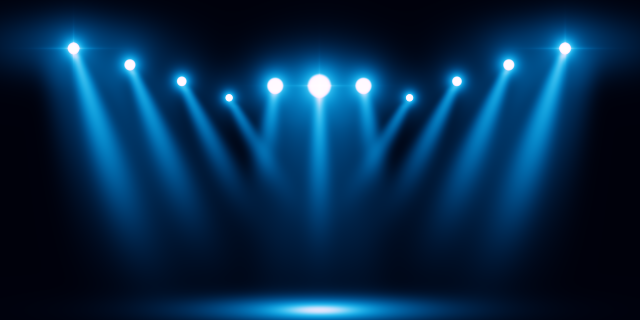
Write a Shadertoy shader that draws this background.

```glsl
// Dark stage lit by a symmetric row of blue spotlights above a glowing floor.
// Discs, halos, star flares and soft beams add up to one light amount,
// which an exponential film curve turns into navy, cyan and white.

const vec3 NIGHT = vec3(0.0, 0.004, 0.045);

float gauss(float x) {
    return exp(-x * x);
}

// Soft elliptical glow around the origin
float ellipseGlow(vec2 p, vec2 size) {
    vec2 q = p / size;
    return exp(-dot(q, q));
}

// Lamp disc with a tight halo and a wide faint one
float lamp(vec2 p, float radius) {
    float d = length(p);
    float disc = 5.0 * (1.0 - smoothstep(radius * 0.6, radius * 1.15, d));
    float halo = 2.1 * exp(-max(d - radius, 0.0) / (radius * 0.9));
    return disc + halo + 0.28 * gauss(d / (0.05 + 2.5 * radius));
}

// Thin horizontal and vertical star rays
float flare(vec2 p, float size) {
    vec2 a = abs(p);
    float across = exp(-a.y / 0.004 - a.x / size);
    float upright = exp(-a.x / 0.004 - a.y / (size * 0.6));
    return 1.5 * (across + upright);
}

// Bright narrow shaft falling from the origin; slope is sideways drift
float shaft(vec2 p, float slope, float spread, float reach) {
    float fall = max(-p.y, 0.0);
    float width = 0.012 + spread * fall;
    float side = (p.x - slope * fall) / width;
    return gauss(side) * gauss(fall / reach) * smoothstep(0.0, 0.03, -p.y);
}

// Broad mist around a shaft, flat across the middle
float mist(vec2 p, float slope, float width, float spread, float reach) {
    float fall = max(-p.y, 0.0);
    float side = (p.x - slope * fall) / (width + spread * fall);
    return gauss(side * side) * gauss(fall / reach) * smoothstep(-0.04, 0.12, -p.y);
}

// Lamps of one half of the stage, on the positive x side
float sideLights(vec2 p) {
    float light = 0.0;

    // Four lamps stepping down from the outer edge
    for (int i = 0; i < 4; i++) {
        float n = float(i);
        vec2 q = p - vec2(0.768 - 0.183 * n + 0.007 * n * n, 0.849 - 0.0515 * n);
        float slope = -0.32 - 0.085 * n;
        light += lamp(q, 0.018 - 0.0007 * n * n);
        light += (2.0 - 0.27 * n) * shaft(q, slope, 0.115, 0.40 - 0.07 * n);
        light += max(0.5 - 0.22 * n, 0.0) * mist(q, slope, 0.1 - 0.02 * n, 0.15, 0.44);
    }

    // Inner lamp leaning outward
    vec2 inner = p - vec2(0.138, 0.732);
    light += lamp(inner, 0.025);
    light += 1.5 * shaft(inner, 0.13, 0.11, 0.2);

    // Outer flare and the wide glow behind it
    vec2 outer = p - vec2(0.768, 0.849);
    light += flare(outer, 0.04);
    light += 0.45 * ellipseGlow(outer - vec2(0.0, 0.01), vec2(0.25, 0.09));
    return light;
}

// Central lamp with its shaft and mist
float centerLight(vec2 p) {
    vec2 q = p - vec2(0.0, 0.732);
    float light = lamp(q, 0.036) + flare(q, 0.05);
    light += 1.8 * shaft(q, 0.0, 0.07, 0.29);
    light += 0.65 * mist(q, 0.0, 0.15, 0.07, 0.46);
    return light;
}

// Pool of light on the floor
float floorLight(vec2 p) {
    vec2 q = p - vec2(0.0, 0.031);
    return 2.7 * ellipseGlow(q, vec2(0.12, 0.018))
         + 1.4 * ellipseGlow(q, vec2(0.28, 0.034))
         + 0.35 * ellipseGlow(q, vec2(0.5, 0.05));
}

// Blue saturates first, then green, and red only in the hottest parts
vec3 filmColor(float light) {
    float squared = light * light;
    vec3 exposure = vec3(0.005 * squared * squared, 0.5 * light, light);
    return 1.0 - (1.0 - NIGHT) * exp(-exposure);
}

void mainImage(out vec4 fragColor, in vec2 fragCoord) {
    // Height spans 0 to 1, x is centered
    vec2 p = (fragCoord - vec2(0.5 * iResolution.x, 0.0)) / iResolution.y;
    p.x += 0.002;
    vec2 mirrored = vec2(-p.x, p.y);

    float light = sideLights(p) + sideLights(mirrored);
    light += centerLight(p) + floorLight(p);
    fragColor = vec4(filmColor(light), 1.0);
}
```
